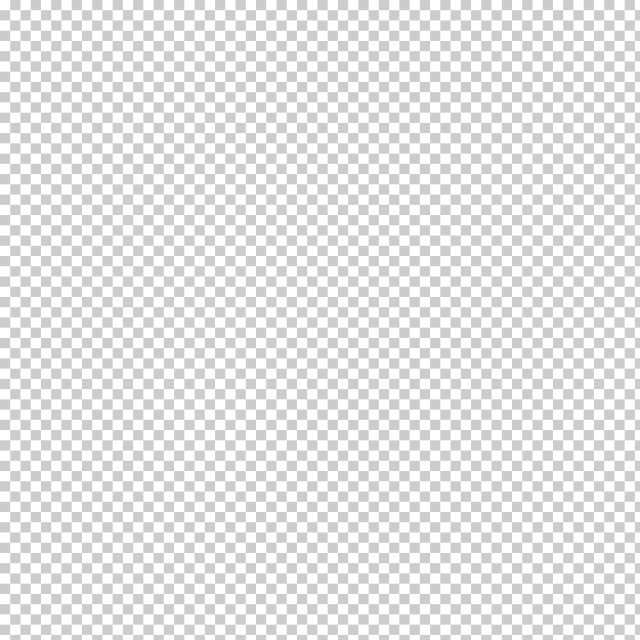
A Shadertoy shader for this pattern:

```glsl
// A fine checkerboard of white and light grey squares, 62.5 cells per canvas
// height, counted from the top left corner. Each axis is a square wave with
// edges one pixel wide, and the product of the two waves picks the colour.

// Square wave from -1 to 1: positive in even cells, negative in odd ones.
vec2 softSquareWave(vec2 cell, float pixelWidth) {
    vec2 edgeDistance = 0.5 - abs(mod(cell + 0.5, 2.0) - 1.0);
    return clamp(2.0 * edgeDistance / pixelWidth, -1.0, 1.0);
}

void mainImage(out vec4 fragColor, in vec2 fragCoord) {
    // Cell coordinates, with y running down from the top edge
    float cellsPerPixel = 62.5 / iResolution.y;
    vec2 cell = vec2(fragCoord.x, iResolution.y - fragCoord.y) * cellsPerPixel;

    // Equal signs give white, opposite signs give grey
    vec2 wave = softSquareWave(cell, cellsPerPixel);
    float whiteness = 0.5 + 0.5 * wave.x * wave.y;

    fragColor = vec4(mix(vec3(0.8), vec3(1.0), whiteness), 1.0);
}
```
